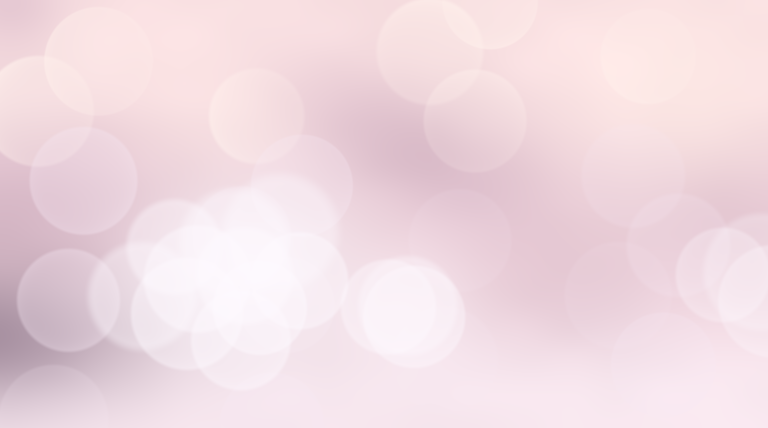
A Shadertoy shader for this background:

```glsl
const int SCATTER_COUNT = 20;
const float DISC_RADIUS = 0.12;
const float GOLDEN_ANGLE = 2.39996;
const vec2 SCATTER_STEP = vec2(0.7549, 0.5698);
const vec2 SCATTER_START = vec2(0.05, 0.74);

const vec3 MIST = vec3(0.965, 0.900, 0.930);
const vec3 ROSE = vec3(0.920, 0.810, 0.845);
const vec3 BLUSH = vec3(0.970, 0.870, 0.880);
const vec3 PEACH = vec3(0.995, 0.910, 0.900);
const vec3 MAUVE = vec3(0.840, 0.715, 0.775);
const vec3 DUSK = vec3(0.610, 0.520, 0.590);
const vec3 LILAC = vec3(0.965, 0.910, 0.955);
const vec3 CREAM = vec3(1.000, 0.945, 0.925);
const vec3 WHITE = vec3(0.995, 0.980, 1.000);

float hash(float n) {
    return fract(sin(n * 12.9898 + 4.1) * 43758.5453);
}

float hash2(vec2 p) {
    return fract(sin(dot(p, vec2(127.1, 311.7))) * 43758.5453);
}

float noise(vec2 p) {
    vec2 cell = floor(p), f = fract(p);
    f = f * f * (3.0 - 2.0 * f);
    return mix(mix(hash2(cell), hash2(cell + vec2(1, 0)), f.x),
               mix(hash2(cell + vec2(0, 1)), hash2(cell + vec2(1, 1)), f.x), f.y);
}

// Blends in a broad elliptical patch of colour
void glow(inout vec3 col, vec2 p, vec2 center, vec2 size, vec3 tint, float strength) {
    vec2 d = (p - center) / size;
    col = mix(col, tint, strength * exp(-dot(d, d)));
}

// Lens disc coverage with a brighter rim
float disc(vec2 d, float radius, float softness) {
    float r = length(d) / radius;
    float rim = 0.70 + 0.30 * pow(min(r, 1.0), 7.0);
    return rim * (1.0 - smoothstep(1.0 - softness, 1.0 + softness, r));
}

vec3 backdrop(vec2 p) {
    vec3 col = mix(MIST, ROSE, smoothstep(0.06, 0.42, p.y));
    col = mix(col, BLUSH, smoothstep(0.54, 0.92, p.y));
    glow(col, p, vec2(0.50, 0.80), vec2(0.30, 0.22), PEACH, 0.6);
    glow(col, p, vec2(1.58, 0.80), vec2(0.32, 0.24), PEACH, 0.95);

    // Diagonal shadow through the middle, fading out to the right
    vec2 slanted = p + vec2(0.0, 0.45 * (p.x - 0.98));
    glow(col, slanted, vec2(0.98, 0.63), vec2(0.34, 0.16), MAUVE, 0.72);
    glow(col, p, vec2(1.72, 0.48), vec2(0.22, 0.13), MAUVE, 0.4);
    glow(col, p, vec2(1.32, 0.30), vec2(0.24, 0.12), MAUVE, 0.25);

    // Darker left side and lower corner
    glow(col, p, vec2(0.05, 0.50), vec2(0.32, 0.20), MAUVE, 0.8);
    glow(col, p, vec2(-0.05, 0.21), vec2(0.37, 0.17), DUSK, 0.85);
    glow(col, p, vec2(0.02, 1.0), vec2(0.13, 0.12), MAUVE, 0.6);
    return col + 0.03 * (noise(p * vec2(3.0, 4.5) + 7.0) - 0.5)
               + 0.012 * (noise(p * vec2(9.0, 13.0)) - 0.5);
}

// Discs spread evenly, warm and bright above, cool and faint below
void scatterDiscs(inout vec3 col, vec2 p, float aspect) {
    for (int i = 0; i < SCATTER_COUNT; i++) {
        float id = float(i);
        vec2 seat = fract(SCATTER_START + id * SCATTER_STEP);
        vec2 d = p - seat * vec2(aspect, 1.0);
        float radius = DISC_RADIUS * mix(0.92, 1.08, hash(id + 3.0));
        float warmth = smoothstep(0.6, 0.74, seat.y);
        float strength = mix(0.16, 0.42, hash(id + 17.0));
        strength *= mix(1.15, 0.8, smoothstep(0.1, 0.6, seat.x));
        strength *= mix(0.85, 1.6, warmth);

        // Warm discs carry a bright crescent on one side
        float angle = 6.2832 * hash(id + 31.0);
        float side = 0.5 + 0.5 * dot(d / radius, vec2(cos(angle), sin(angle)));
        strength *= mix(1.0, 0.55 + 0.9 * side * side, warmth);
        float softness = mix(0.02, 0.06, hash(id + 47.0));
        float cover = disc(d, radius, softness) * clamp(strength, 0.0, 0.9);
        col = mix(col, mix(LILAC, CREAM, warmth), cover);
    }
}

// Overlapping bright discs on a sunflower spiral
void cluster(inout vec3 col, vec2 p, vec2 center, vec2 spread, int count, float strength) {
    for (int i = 0; i < count; i++) {
        float id = float(i);
        float angle = id * GOLDEN_ANGLE + 0.6;
        float reach = sqrt((id + 0.3) / float(count));
        vec2 d = p - center - spread * reach * vec2(cos(angle), sin(angle));
        float radius = DISC_RADIUS * mix(0.9, 1.15, hash(id + center.x * 9.0));
        float softness = mix(0.03, 0.16, hash(id + 61.0));
        col = mix(col, WHITE, strength * disc(d, radius, softness));
    }
}

void mainImage(out vec4 fragColor, in vec2 fragCoord) {
    vec2 p = fragCoord / iResolution.y;
    float aspect = iResolution.x / iResolution.y;

    vec3 col = backdrop(p);
    scatterDiscs(col, p, aspect);

    // Bright groups with a soft halo
    glow(col, p, vec2(0.58, 0.37), vec2(0.26, 0.19), WHITE, 0.75);
    cluster(col, p, vec2(0.54, 0.34), vec2(0.22, 0.16), 10, 0.47);
    glow(col, p, vec2(0.95, 0.28), vec2(0.16, 0.14), WHITE, 0.35);
    cluster(col, p, vec2(0.94, 0.28), vec2(0.05, 0.03), 3, 0.42);
    cluster(col, p, vec2(aspect - 0.04, 0.35), vec2(0.10, 0.08), 3, 0.32);

    fragColor = vec4(clamp(col, 0.0, 1.0), 1.0);
}
```
